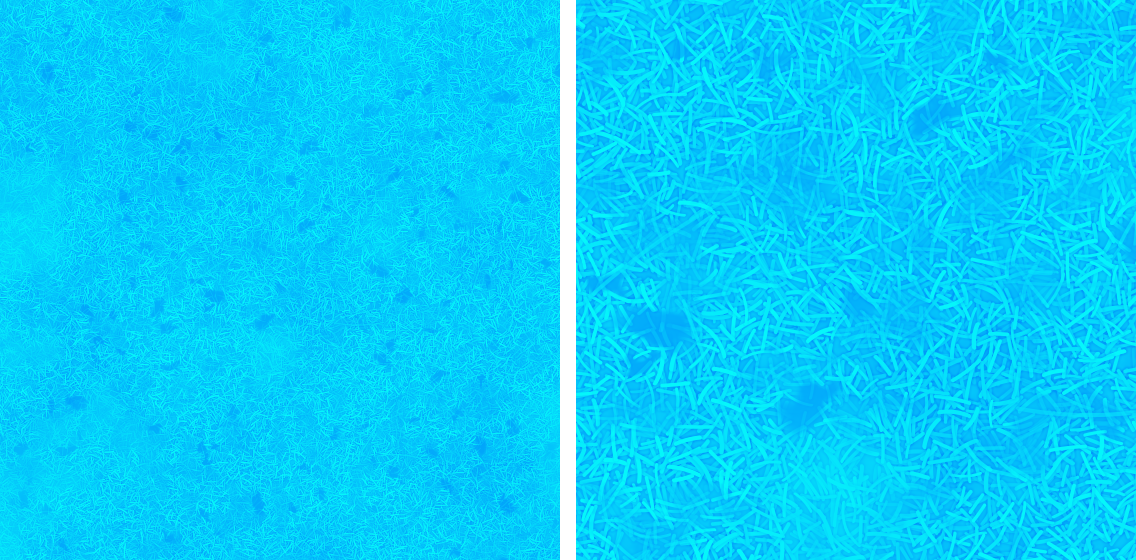
Left, the full canvas; right, a detail of the centre.
A Shadertoy shader for this texture:

```glsl
// Matted cyan fibres: short tangled strands over blue gaps, dark flecks and soft haze.

const float RED = 0.018;
const float BLUE = 0.98;
const float GREEN_MIN = 0.60;
const float GREEN_MAX = 0.965;

const int   LAYERS = 6;
const float CELL = 0.0130;          // spacing of the short strands
const float HALF_WIDTH = 0.00105;
const float SHADOW_WIDTH = 0.0021;
const float SHADOW = 0.055;         // darkening beside each strand
const float GAP_TONE = 0.765;       // ground between strands
const float LOW_TONE = 0.825;       // deepest strands
const float HIGH_TONE = 0.945;      // topmost strands
const float TONE_SPREAD = 0.09;

const float LONG_CELL = 0.075;
const float FLECK_CELL = 0.062;
const float FLECK_TONE = 0.655;
const float HAZE_TONE = 0.865;

vec3 hash3(vec2 p) {
    vec3 q = fract(p.xyx * vec3(0.1031, 0.1030, 0.0973));
    q += dot(q, q.yxz + 33.33);
    return fract((q.xxy + q.yzz) * q.zyx);
}

float noise(vec2 p) {
    vec2 i = floor(p), f = fract(p);
    f = f * f * (3.0 - 2.0 * f);
    float low = mix(hash3(i).x, hash3(i + vec2(1, 0)).x, f.x);
    float high = mix(hash3(i + vec2(0, 1)).x, hash3(i + vec2(1, 1)).x, f.x);
    return mix(low, high, f.y);
}

float fbm(vec2 p) {
    return 0.55 * noise(p) + 0.3 * noise(p * 2.1 + 17.0) + 0.15 * noise(p * 4.3 + 41.0);
}

vec2 rotate(vec2 p, float a) {
    float c = cos(a), s = sin(a);
    return vec2(c * p.x + s * p.y, c * p.y - s * p.x);
}

// Lays one bent strand per chosen grid cell over the tone, each with a thin shadow.
void layStrands(inout float tone, vec2 uv, float cell, float seed,
                float fill, float level, float opacity, float pixel) {
    vec2 p = rotate(uv, seed * 1.3) / cell + 50.0;
    vec2 home = floor(p);
    for (int j = -1; j <= 1; j++)
    for (int i = -1; i <= 1; i++) {
        vec2 id = home + vec2(i, j);
        vec3 place = hash3(id + seed * 71.0);
        vec3 look = hash3(id + seed * 37.0 + 211.0);
        if (place.z > fill) continue;
        vec2 q = rotate(p - id - place.xy, look.x * 6.2832);
        q.y += (look.y - 0.5) * 0.5 * q.x * q.x;
        float halfLength = mix(0.38, 0.82, look.z);
        q.x = max(abs(q.x) - halfLength, 0.0);
        float d = length(q) * cell;
        float width = HALF_WIDTH * mix(0.75, 1.25, look.y);
        float body = clamp((width - d) / pixel + 0.5, 0.0, 1.0);
        float shade = 1.0 - smoothstep(width, width + SHADOW_WIDTH, d);
        float own = level + (fract(look.z * 7.0 + place.x) - 0.5) * TONE_SPREAD;
        tone -= SHADOW * shade * opacity;
        tone = mix(tone, own, body * opacity);
    }
}

// Scattered ragged flecks, stretched in random directions.
float fleckMask(vec2 uv) {
    vec2 p = uv / FLECK_CELL + 20.0;
    vec2 home = floor(p);
    vec2 ragged = vec2(noise(uv * 110.0), noise(uv * 110.0 + 63.0)) - 0.5;
    float mask = 0.0;
    for (int j = -1; j <= 1; j++)
    for (int i = -1; i <= 1; i++) {
        vec2 id = home + vec2(i, j);
        vec3 place = hash3(id + 503.0);
        vec3 look = hash3(id + 809.0);
        vec2 q = rotate(p - id - place.xy + 0.22 * ragged, look.x * 6.2832);
        float radius = mix(0.12, 0.30, look.y * look.y);
        float d = length(q * vec2(0.75, 1.5)) / radius;
        float strength = smoothstep(0.35, 0.85, place.z);
        mask = max(mask, strength * (1.0 - smoothstep(0.6, 1.2, d)));
    }
    return mask;
}

void mainImage(out vec4 fragColor, in vec2 fragCoord) {
    vec2 uv = fragCoord / iResolution.y;
    float pixel = 1.0 / iResolution.y;

    // Ground, broad drifts and places where strands thin out
    float drift = fbm(uv * 7.0 + 5.0) - 0.5;
    float clump = fbm(uv * 38.0 + 90.0);
    float density = mix(0.45, 1.0, smoothstep(0.28, 0.52, clump));
    float haze = 0.55 * smoothstep(0.54, 0.74, fbm(uv * 5.0 + 130.0));
    float fleck = fleckMask(uv);
    float tone = GAP_TONE + 0.12 * (fbm(uv * 90.0) - 0.5);

    // Tangled strands, with flecks lodged below the top layers
    for (int n = 0; n < LAYERS; n++) {
        float height = float(n) / float(LAYERS - 1);
        if (n == LAYERS - 2) tone = mix(tone, FLECK_TONE, 0.85 * fleck);
        float opacity = density * (1.0 - 0.7 * fleck);
        layStrands(tone, uv, CELL, float(n) + 1.0, 0.95,
                   mix(LOW_TONE, HIGH_TONE, height), opacity, pixel);
    }
    layStrands(tone, uv, LONG_CELL, 9.0, 0.4, 0.90, 0.65, pixel);

    // Soft haze and final colour
    tone = mix(tone, HAZE_TONE + 0.10 * (clump - 0.5), haze) + 0.09 * drift;
    float green = clamp(tone, GREEN_MIN, GREEN_MAX);
    fragColor = vec4(RED * smoothstep(0.5, 0.8, green), green, BLUE, 1.0);
}
```
